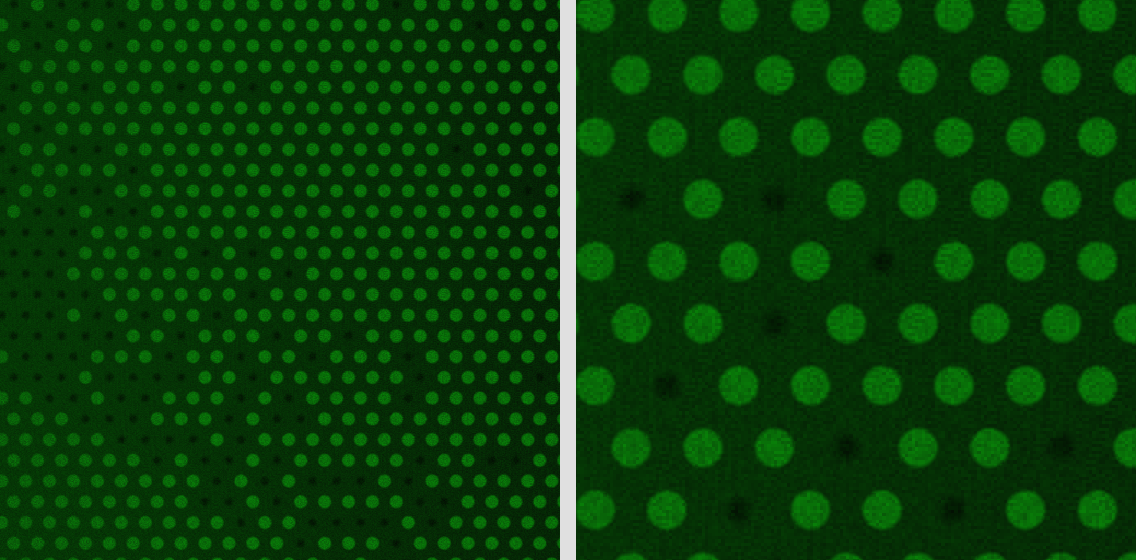
Left, the full canvas; right, a detail of the centre.
Write a WebGL 1 fragment shader that draws this pattern.

```glsl
precision highp float;

uniform vec2 u_resolution;

float hash(vec2 p) {
    return fract(sin(dot(p, vec2(127.1, 311.7))) * 43758.5453);
}

// Chance that the dot centred at p is unlit: a diagonal band and the left side.
float unlitChance(vec2 p) {
    float d = p.y - 0.34 + 0.65 * p.x;
    float band = 0.5 * exp(-9.0 * d * d) * (1.0 - smoothstep(0.8, 0.95, p.x));
    float side = 0.38 * (1.0 - smoothstep(0.05, 0.36, p.x));
    return step(0.0, d) * (0.03 + band + side);
}

void main() {
    vec2 uv = gl_FragCoord.xy / u_resolution;

    // Staggered rows on a triangular lattice, one unit per dot spacing
    float y = (uv.y - 0.03) * 27.02;
    float row = floor(y + 0.5);
    float shift = 0.575 + 0.5 * mod(row, 2.0);
    float x = uv.x * 23.42 - shift;
    float column = floor(x + 0.5);
    float radius = length(vec2(x - column, (y - row) * 0.866));
    vec2 center = vec2((column + shift) / 23.42, row / 27.02 + 0.03);
    float lit = step(unlitChance(center), hash(vec2(column, row) + 3.7));

    // Background falls off to the right, while dots gain a little
    float ground = mix(0.215, 0.165, smoothstep(0.0, 0.9, uv.x));
    ground -= 0.025 * smoothstep(0.75, 1.0, uv.x) * (0.5 + uv.y);
    float glow = mix(0.37, 0.425, smoothstep(0.0, 0.45, uv.x));

    // Lit discs and soft dark spots
    float edge = 0.035 + 12.0 / u_resolution.x;
    float disc = lit * (1.0 - smoothstep(0.268 - edge, 0.268 + edge, radius));
    float spot = (1.0 - lit) * (1.0 - smoothstep(0.04, 0.27, radius));
    float green = mix(ground, glow, disc) * (1.0 - 0.45 * spot);

    // Fine grain
    vec2 grainCell = floor(uv * 512.0);
    float grain = hash(grainCell) + hash(grainCell + 57.3) - 1.0;
    green += grain * mix(0.045, 0.085, disc);

    gl_FragColor = vec4(0.02 + 0.01 * disc - 0.01 * spot, green, 0.02 + 0.01 * disc - 0.01 * spot, 1.0);
}
```
